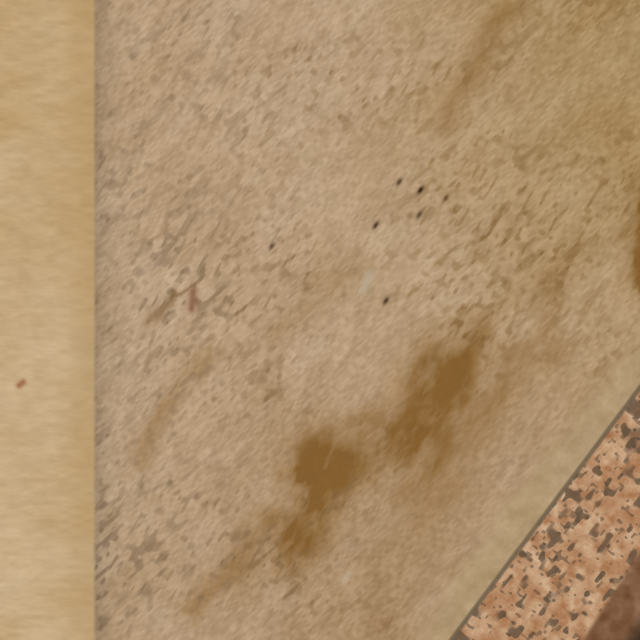
Reproduce this texture procedurally as a WebGL 2 fragment shader.

```glsl
#version 300 es
precision highp float;
// Weathered sandstone wall: a pale pilaster on the left, a granite ledge at lower right.
// Slanted noise gives the grain, pits and flecks; warped soft capsules the brown stains.
uniform vec2 u_resolution;
out vec4 fragColor;

float hash(vec2 p) {
  vec3 q = fract(p.xyx * 0.1031);
  q += dot(q, q.yzx + 33.33);
  return fract((q.x + q.y) * q.z);
}

float noise(vec2 p) {
  vec2 i = floor(p), f = fract(p);
  f = f * f * (3.0 - 2.0 * f);
  return mix(mix(hash(i), hash(i + vec2(1, 0)), f.x),
             mix(hash(i + vec2(0, 1)), hash(i + vec2(1, 1)), f.x), f.y);
}

// Fractal noise centred on zero
float fbm(vec2 p) {
  float sum = -0.47, amp = 0.5;
  for (int i = 0; i < 4; i++, amp *= 0.5) {
    sum += amp * noise(p);
    p = mat2(1.6, 1.2, -1.2, 1.6) * p + 7.3;
  }
  return sum;
}

vec2 rotate(vec2 p, float a) {
  return vec2(cos(a) * p.x + sin(a) * p.y, cos(a) * p.y - sin(a) * p.x);
}

// Soft capsule between the points ends.xy and ends.zw
float stain(vec2 p, vec4 ends, float width) {
  vec2 ab = ends.zw - ends.xy, ap = p - ends.xy;
  float d = length(ap - ab * clamp(dot(ap, ab) / dot(ab, ab), 0.0, 1.0)) / width;
  return exp(-d * d);
}

vec3 wallColor(vec2 uv) {
  vec2 slant = rotate(uv, 0.72), steep = rotate(uv, 1.05);
  float streak = fbm(steep * vec2(32, 75));
  vec2 warped = uv + 0.05 * vec2(fbm(uv * 18.0), fbm(uv * 18.0 + 40.0)) + 0.035 * streak;

  // Base: pinkish upper left, ochre upper right, duller below
  float ochre = smoothstep(0.45, 1.0, uv.x + 0.15 * fbm(uv * 9.0)) * smoothstep(0.25, 0.85, uv.y);
  vec3 col = mix(vec3(0.72, 0.611, 0.486), vec3(0.66, 0.545, 0.375), ochre);
  col = mix(col, vec3(0.665, 0.545, 0.41), 0.85 * smoothstep(0.6, 0.1, uv.y) * smoothstep(0.1, 0.6, uv.x));
  col += fbm(slant * vec2(9, 16)) * vec3(0.06, 0.075, 0.10) + streak * 0.09;
  col += (noise(slant * vec2(130, 270)) - 0.5) * 0.07;

  // Rust patches and washes, each with width and strength
  vec4 ends[12] = vec4[12](vec4(0.47, 0.15, 0.50, 0.28), vec4(0.51, 0.25, 0.59, 0.32),
    vec4(0.66, 0.33, 0.69, 0.42), vec4(0.70, 0.39, 0.75, 0.48), vec4(0.77, 0.38, 0.81, 0.45),
    vec4(0.66, 0.23, 0.73, 0.33), vec4(0.30, 0.05, 0.43, 0.19), vec4(1.01, 0.57, 1.01, 0.70),
    vec4(0.70, 0.81, 0.79, 0.99), vec4(0.43, 0.48, 0.55, 0.58), vec4(0.21, 0.28, 0.31, 0.44),
    vec4(0.85, 0.46, 0.87, 0.56));
  vec2 look[12] = vec2[12](vec2(0.033, 0.8), vec2(0.042, 0.65), vec2(0.045, 0.75), vec2(0.035, 0.5),
    vec2(0.022, 0.45), vec2(0.05, 0.35), vec2(0.022, 0.42), vec2(0.025, 0.9),
    vec2(0.028, 0.33), vec2(0.03, 0.22), vec2(0.02, 0.27), vec2(0.025, 0.3));
  float rust = 0.0;
  for (int i = 0; i < 12; i++) rust += look[i].y * stain(warped, ends[i], look[i].x);
  rust *= 0.95 + 1.3 * fbm(steep * vec2(14, 42)) + 1.1 * streak;
  col = mix(col, vec3(0.49, 0.335, 0.14), clamp(rust, 0.0, 0.85));

  // Slanted pitting, cool grey at the left and brown at the right
  float cover = 0.35 + 1.6 * fbm(uv * 7.0 + 11.0) + 0.35 * smoothstep(0.6, 0.15, uv.x);
  float pits = smoothstep(0.62, 0.92, noise(slant * vec2(50, 115)))
             + smoothstep(0.62, 0.95, noise(steep * vec2(75, 150) + 9.0));
  vec3 pitColor = mix(vec3(0.48, 0.39, 0.30), vec3(0.47, 0.34, 0.17), smoothstep(0.2, 0.65, uv.x));
  col = mix(col, pitColor, clamp(0.5 * pits * cover, 0.0, 0.6));

  // Hooked scar with a reddish tip
  float hook = stain(warped, vec4(0.235, 0.49, 0.275, 0.535), 0.008)
             + stain(warped, vec4(0.275, 0.535, 0.30, 0.54), 0.006);
  col = mix(col, vec3(0.46, 0.34, 0.20), min(0.55 * hook, 0.6));
  col = mix(col, vec3(0.45, 0.25, 0.18), 0.6 * stain(uv, vec4(0.299, 0.518, 0.302, 0.543), 0.006));

  // Deep holes: centre and strength
  vec3 holes[7] = vec3[7](vec3(0.657, 0.703, 1.0), vec3(0.624, 0.716, 0.7), vec3(0.655, 0.664, 0.6),
    vec3(0.587, 0.648, 0.8), vec3(0.425, 0.615, 0.6), vec3(0.603, 0.53, 0.8), vec3(0.697, 0.69, 0.4));
  for (int i = 0; i < 7; i++) {
    vec2 d = rotate(uv - holes[i].xy, 0.95) / vec2(0.007, 0.0034);
    col = mix(col, vec3(0.2, 0.13, 0.07), holes[i].z * exp(-dot(d, d)));
  }
  // Pale chips, then the shadow beside the pilaster
  float chips = stain(uv, vec4(0.569, 0.549, 0.578, 0.57), 0.010)
              + stain(uv, vec4(0.537, 0.092, 0.545, 0.104), 0.005);
  col = mix(col, vec3(0.74, 0.68, 0.59), 0.6 * chips);
  return col * (1.0 - 0.16 * exp(-max(uv.x - 0.148, 0.0) * 60.0));
}

vec3 pilasterColor(vec2 uv) {
  vec3 col = mix(vec3(0.77, 0.66, 0.505), vec3(0.75, 0.635, 0.465), smoothstep(0.45, 0.9, uv.y));
  col += fbm(uv * vec2(11, 16)) * vec3(0.06, 0.08, 0.12) + fbm(uv * vec2(50, 140)) * 0.09;
  col = mix(col, vec3(0.68, 0.55, 0.35), 0.4 * smoothstep(0.08, 0.148, uv.x));
  return mix(col, vec3(0.52, 0.27, 0.16), 0.6 * stain(uv, vec4(0.03, 0.398, 0.036, 0.403), 0.005));
}

vec3 graniteColor(vec2 uv) {
  vec2 p = rotate(uv, 0.9);
  vec3 col = vec3(0.73, 0.565, 0.425) + fbm(uv * 75.0) * vec3(0.26, 0.36, 0.38);
  float flecks = smoothstep(0.62, 0.85, noise(p * vec2(75, 110))) + 0.7 * smoothstep(0.7, 0.9, noise(p * 150.0));
  return mix(col, vec3(0.34, 0.28, 0.22), min(0.7 * flecks, 0.8));
}

void main() {
  vec2 uv = gl_FragCoord.xy / u_resolution;
  vec3 col = mix(pilasterColor(uv), wallColor(uv), smoothstep(-0.004, 0.004, uv.x - 0.148));
  // Mortar and ledge, by signed distance to the seam
  float seam = dot(uv - vec2(0.705, 0.0), vec2(0.801, -0.599));
  vec3 mortar = vec3(0.70, 0.60, 0.455) + fbm(uv * 60.0) * 0.16;
  col = mix(col, mortar, 0.75 * smoothstep(-0.07, -0.03, seam + 0.05 * fbm(uv * 20.0)));
  col = mix(col, graniteColor(uv), smoothstep(-0.003, 0.003, seam));
  col = mix(col, vec3(0.43, 0.37, 0.29), 0.85 * smoothstep(0.006, 0.001, abs(seam)));
  // Shaded lower face of the ledge
  float face = dot(uv - vec2(0.911, 0.0), vec2(0.844, -0.536));
  vec3 shade = mix(vec3(0.50, 0.36, 0.26), vec3(0.27, 0.20, 0.14), smoothstep(0.045, 0.075, face));
  col = mix(col, shade + fbm(uv * 55.0) * 0.22, smoothstep(-0.005, 0.006, face));
  fragColor = vec4(col, 1.0);
}
```
